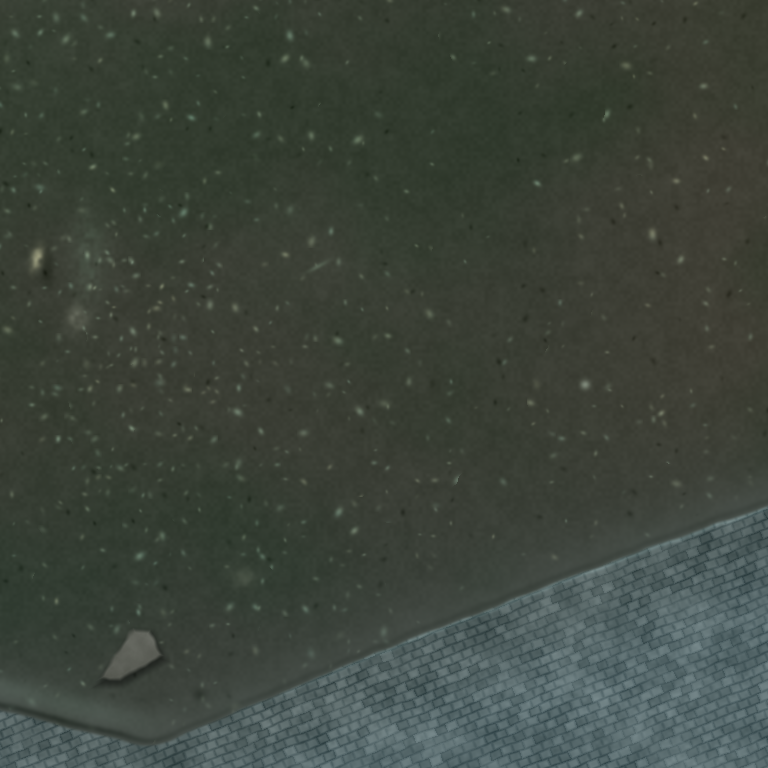
Write a three.js fragment shader that draws this texture.

```glsl
// Dark, silty ground scattered with pale grit, bounded below by a paved bank.
// Layered value noise tints the soil, jittered grids scatter the grit, and
// a curved edge function places the mud haze, kerb line and rows of setts.
varying vec2 vUv;

float hash(vec2 p) {
  vec3 q = fract(vec3(p.xyx) * 0.1031);
  q += dot(q, q.yzx + 33.33);
  return fract((q.x + q.y) * q.z);
}

float noise(vec2 p) {
  vec2 i = floor(p), f = fract(p);
  f = f * f * (3.0 - 2.0 * f);
  return mix(mix(hash(i), hash(i + vec2(1.0, 0.0)), f.x),
             mix(hash(i + vec2(0.0, 1.0)), hash(i + 1.0), f.x), f.y);
}

float fbm(vec2 p) {
  float sum = 0.0, amp = 0.5;
  for (int i = 0; i < 5; i++) {
    sum += amp * noise(p);
    p = mat2(1.6, 1.2, -1.2, 1.6) * p + 7.3;
    amp *= 0.5;
  }
  return sum;
}

vec2 rotate(vec2 p, float a) {
  return vec2(cos(a) * p.x + sin(a) * p.y, cos(a) * p.y - sin(a) * p.x);
}

// Soft elliptical spot
float glow(vec2 p, vec2 center, vec2 radius) {
  vec2 d = (p - center) / radius;
  return exp(-dot(d, d));
}

// One jittered spot per chosen grid cell, varied in size and strength
float grit(vec2 p, float cells, float density, float radius, float seed) {
  vec2 id = floor(p * cells);
  vec2 key = id + seed;
  vec2 jitter = 0.25 + 0.5 * vec2(hash(key + 11.0), hash(key + 29.0));
  vec2 d = rotate(p - (id + jitter) / cells, hash(key + 5.0) * 3.14);
  float size = radius * mix(0.65, 1.2, hash(key + 41.0));
  float present = step(hash(key), density);
  return present * mix(0.25, 1.0, hash(key + 53.0)) * glow(d, vec2(0.0), size * vec2(1.25, 0.85));
}

// Height of the bank: a falling left side meets a long rising curve
float bankHeight(float x) {
  float d = x - 0.19;
  float left = 0.075 - 0.25 * x;
  float right = 0.022 + 0.44 * d - 0.057 * d * d;
  return 0.5 * (left + right + sqrt((left - right) * (left - right) + 0.00004));
}

// Faceted stone as an intersection of half-planes
float stone(vec2 p) {
  float d = dot(p, vec2(-0.83, 0.56)) - 0.0187;
  d = max(d, dot(p, vec2(0.10, 0.99)) - 0.031);
  d = max(d, dot(p, vec2(0.90, 0.436)) - 0.031);
  d = max(d, dot(p, vec2(0.49, -0.87)) - 0.0203);
  return max(d, -p.y - 0.034);
}

vec3 soilColor(vec2 p) {
  float broad = fbm(p * 3.5 + 2.0);
  vec3 c = mix(vec3(0.193, 0.229, 0.179), vec3(0.229, 0.241, 0.204), smoothstep(0.25, 0.7, broad));
  c += vec3(0.022, 0.006, 0.004) * smoothstep(0.65, 1.0, p.x) * smoothstep(0.25, 0.6, p.y);
  c += vec3(0.020, 0.017, 0.019) * glow(p, vec2(0.42, 0.67), vec2(0.12, 0.08));
  c += vec3(0.018) * glow(p, vec2(0.0, 1.0), vec2(0.25));
  c -= vec3(0.028, 0.012, 0.022) * glow(p, vec2(0.79, 0.86), vec2(0.10, 0.08));
  c += vec3(-0.008, 0.002, 0.010) * (1.0 - smoothstep(0.15, 0.5, p.y));
  return c + 0.035 * (fbm(p * 55.0) - 0.48) + 0.022 * (noise(p * 210.0) - 0.5);
}

vec3 addGrit(vec3 c, vec2 p) {
  float patchy = smoothstep(0.3, 0.65, fbm(p * 6.0 + 9.0));
  float leftBias = 1.0 - smoothstep(0.15, 0.65, p.x);
  float density = 0.10 + 0.18 * patchy + 0.16 * leftBias;
  float pale = grit(p, 31.0, density * 0.65, 0.0045, 3.0);
  pale += 0.65 * grit(p + 0.37, 53.0, density * 0.65, 0.0030, 71.0);
  pale += 0.8 * grit(p, 60.0, 0.5 * glow(p, vec2(0.17, 0.54), vec2(0.10, 0.17)), 0.0035, 19.0);
  vec3 tint = mix(vec3(0.17, 0.24, 0.22), vec3(0.23, 0.23, 0.18), noise(p * 40.0));
  c += tint * pale;
  return c - 0.08 * grit(p + 0.13, 34.0, 0.16, 0.0035, 107.0);
}

// Larger fragments lying on the soil
vec3 addFragments(vec3 c, vec2 p) {
  float rough = 0.5 + noise(p * 150.0);
  c += vec3(0.30, 0.29, 0.23) * rough * glow(rotate(p - vec2(0.048, 0.664), -0.25), vec2(0.0), vec2(0.007, 0.015));
  c -= 0.06 * glow(p, vec2(0.062, 0.650), vec2(0.008, 0.022));
  c += vec3(0.13, 0.13, 0.12) * rough * glow(p, vec2(0.100, 0.586), vec2(0.014, 0.016));
  c += vec3(0.05, 0.07, 0.06) * rough * glow(p, vec2(0.115, 0.665), vec2(0.022, 0.055));
  c += vec3(0.08, 0.08, 0.07) * rough * glow(p, vec2(0.316, 0.248), vec2(0.015, 0.013));
  c += vec3(0.25, 0.28, 0.26) * glow(p, vec2(0.762, 0.499), vec2(0.006));
  c += vec3(0.09, 0.12, 0.10) * glow(rotate(p - vec2(0.414, 0.653), 0.5), vec2(0.0), vec2(0.014, 0.003));
  return c - 0.10 * glow(p, vec2(0.260, 0.095), vec2(0.008, 0.007));
}

vec3 addStone(vec3 c, vec2 p) {
  vec2 q = p - vec2(0.175, 0.150);
  float wobble = 0.004 * (noise(p * 90.0) - 0.5);
  c *= 1.0 - 0.40 * (1.0 - smoothstep(-0.004, 0.010, stone(q + vec2(-0.002, 0.006))));
  vec3 face = vec3(0.37, 0.38, 0.35) + 0.9 * q.y + 0.10 * (fbm(p * 60.0) - 0.5);
  return mix(c, face, 1.0 - smoothstep(-0.004, 0.003, stone(q) + wobble));
}

// Staggered setts with uneven tone, laid parallel to the long edge
vec3 pavingColor(vec2 p, float depth) {
  vec2 q = rotate(p, 0.38) + 0.003 * (vec2(noise(p * 35.0), noise(p * 35.0 + 50.0)) - 0.5);
  vec2 g = q / vec2(0.0150, 0.0115);
  g.x += 0.5 * mod(floor(g.y), 2.0) + 0.2 * hash(vec2(floor(g.y), 4.0));
  vec2 f = abs(fract(g) - 0.5);
  float joint = max(smoothstep(0.27, 0.5, f.x) * 0.75, smoothstep(0.25, 0.5, f.y));
  float tone = 0.09 * (hash(floor(g) + 200.0) - 0.5) + 0.12 * (fbm(p * 22.0) - 0.48);
  vec3 c = mix(vec3(0.335, 0.390, 0.388), vec3(0.370, 0.440, 0.450), smoothstep(0.0, 0.16, depth));
  c += tone + 0.05 * (noise(p * 180.0) - 0.5);
  return c - vec3(0.095, 0.090, 0.085) * joint * (0.5 + 0.8 * noise(p * 28.0));
}

void main() {
  vec2 p = vUv;
  float above = p.y - bankHeight(p.x) + 0.003 * (noise(p * 45.0) - 0.5);
  float leftSide = 1.0 - smoothstep(0.12, 0.26, p.x);

  vec3 c = addFragments(addGrit(soilColor(p), p), p);

  // Silt haze and the paler shelf at the left
  float haze = exp(-max(above, 0.0) / 0.045) * (0.65 + 0.7 * fbm(p * 14.0));
  c = mix(c, vec3(0.305, 0.335, 0.318), clamp(0.75 * haze, 0.0, 1.0));
  c += vec3(0.050, 0.062, 0.058) * leftSide * glow(vec2(above, 0.0), vec2(0.030, 0.0), vec2(0.016));
  c = addStone(c, p);

  // Paving, its dark seam and the thin pale kerb
  c = mix(pavingColor(p, -above), c, smoothstep(-0.003, 0.003, above));
  float seam = glow(vec2(above, 0.0), vec2(0.007, 0.0), vec2(0.005));
  c -= seam * mix(0.035, 0.095, leftSide);
  float kerb = glow(vec2(above, 0.0), vec2(-0.002, 0.0), vec2(0.003));
  c += vec3(0.075, 0.090, 0.090) * kerb * smoothstep(0.25, 0.55, p.x);

  gl_FragColor = vec4(clamp(c, 0.0, 1.0), 1.0);
}
```
